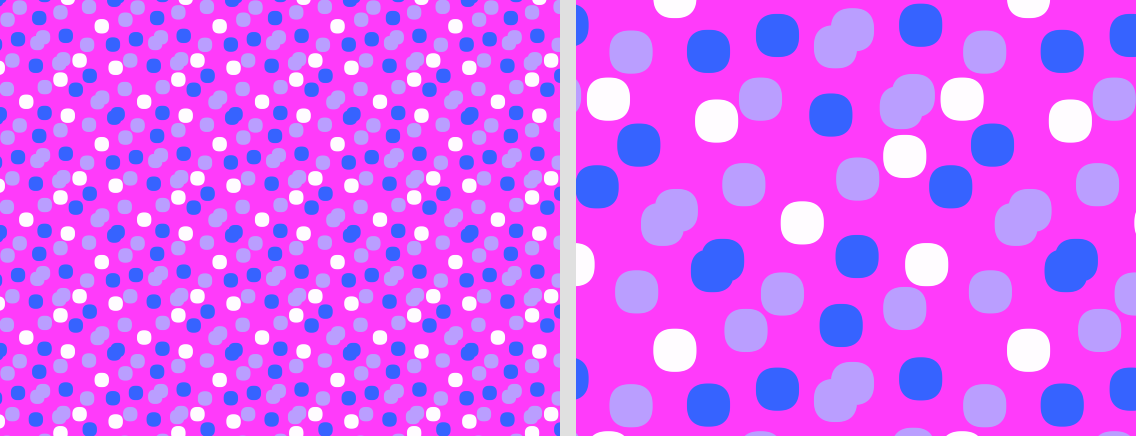
Left: the whole. Right: its middle third, enlarged.
Give the GLSL for this pattern, as a Shadertoy shader.

```glsl
// Seamless confetti of lavender, blue and white dots on hot pink, mirrored across the tile diagonal

// Dot centres in tile units (xy) and colour index (z): 0 lavender, 1 blue, 2 white
const vec3 DOTS[15] = vec3[15](
    vec3(0.167, 0.064, 0), vec3(0.513, 0.105, 0), vec3(0.755, 0.058, 0),
    vec3(0.333, 0.153, 1), vec3(0.863, 0.223, 2), vec3(0.365, 0.317, 0),
    vec3(0.558, 0.304, 1), vec3(0.739, 0.380, 0), vec3(0.958, 0.378, 1),
    vec3(0.537, 0.503, 0), vec3(0.675, 0.513, 2), vec3(0.981, 0.575, 2),
    vec3(0.761, 0.643, 1), vec3(0.867, 0.828, 0), vec3(0.998, 0.969, 1));

// Signed distance to a slightly squared dot, wrapped around the tile
float dotDistance(vec2 p, vec2 centre) {
    vec2 d = p - centre;
    d = abs(d - round(d));
    return pow(pow(d.x, 2.5) + pow(d.y, 2.5), 0.4) - 0.061;
}

vec3 dotColour(float index) {
    if (index < 0.5) return vec3(0.73, 0.62, 1.0);
    if (index < 1.5) return vec3(0.21, 0.39, 1.0);
    return vec3(1.0, 0.99, 1.0);
}

void mainImage(out vec4 fragColor, in vec2 fragCoord) {
    // 4.75 tiles across, anchored at the top left
    float pixel = 4.75 / iResolution.x;
    vec2 p = vec2(fragCoord.x, iResolution.y - fragCoord.y) * pixel;

    vec3 colour = vec3(1.0, 0.23, 0.98);
    for (int i = 0; i < 15; i++) {
        vec2 centre = DOTS[i].xy;
        // Each dot appears together with its diagonal reflection
        float d = min(dotDistance(p, centre), dotDistance(p, centre.yx));
        float cover = smoothstep(0.6 * pixel, -0.6 * pixel, d);
        colour = mix(colour, dotColour(DOTS[i].z), cover);
    }
    fragColor = vec4(colour, 1.0);
}
```
